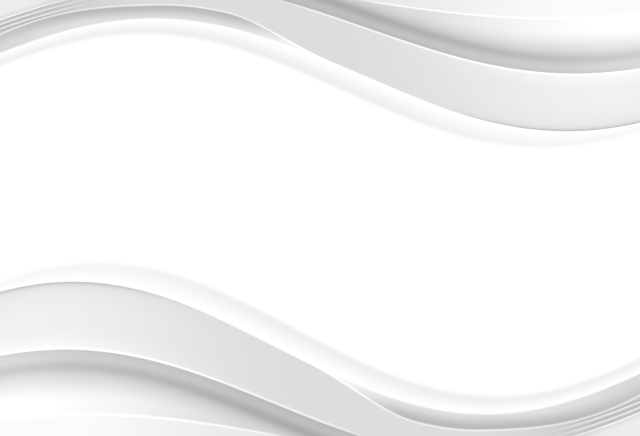
A Shadertoy shader for this background:

```glsl
const float PI = 3.14159265;

// Height of a cosine wave running from a crest to a trough
float wave(float x, vec2 crest, vec2 trough) {
    float phase = PI * (x - crest.x) / (trough.x - crest.x);
    return mix(crest.y, trough.y, 0.5 - 0.5 * cos(phase));
}

// Coverage of the side above a curve; d grows downward
float above(float d, float soft) {
    return 1.0 - smoothstep(-soft, soft, d);
}

float glow(float d, float width) {
    return exp(-d * d / (width * width));
}

// Silk ribbons hanging from the top edge; q.y is depth below it
float ribbons(vec2 q, float px) {
    float x = q.x;
    float halo = q.y - wave(x, vec2(172, 41), vec2(650, 177));
    float body = q.y - wave(x, vec2(185, 22), vec2(680, 157));
    float fold = q.y - wave(x, vec2(195, 6), vec2(680, 157))
               + 17.0 * smoothstep(190.0, 0.0, x);
    float lip = q.y - wave(x, vec2(190, -22), vec2(690, 88));
    float crease = q.y - wave(x, vec2(190, -38), vec2(690, 71));
    float crown = q.y - wave(x, vec2(200, -22), vec2(660, 22));
    float right = smoothstep(380.0, 740.0, x);
    float left = smoothstep(400.0, 270.0, x);

    // Pale outer veil
    float across = clamp(body / max(body - halo, 1.0), 0.0, 1.0);
    float veil = 1.0 - mix(0.065, 0.035, right) * smoothstep(0.05, 0.9, across);
    float tone = mix(1.0, veil, above(halo + 1.0, 3.5));

    // Shaded underside of the left fold
    float under = mix(0.72, 0.88, smoothstep(0.0, 17.0, fold));
    under = mix(under, 0.82, 0.5 * smoothstep(90.0, 0.0, x));
    tone = mix(tone, under, above(body, 0.8 * px + 0.5) * left);

    // Broad light ribbon with a crisp lower rim
    float span = clamp(lip / max(lip - body, 1.0), 0.0, 1.0);
    float silk = mix(0.865, 0.945, right);
    silk += 0.035 * right * (1.0 - smoothstep(0.0, 0.35, span));
    silk -= 0.025 * smoothstep(0.5, 1.0, span) * right;
    silk -= 0.06 * smoothstep(200.0, 40.0, x);
    float edge = mix(body, fold, left);
    silk -= 0.20 * smoothstep(500.0, 660.0, x) * exp(min(edge, 0.0) / 2.2);
    tone = mix(tone, silk, above(edge, 0.8 * px));
    tone += 0.12 * glow(edge, 1.2) * smoothstep(570.0, 450.0, x);

    // Grey upper ribbon and its dark crease
    float shade = mix(0.76, 0.83, right) - 0.05 * exp(min(lip, 0.0) / 4.0);
    float sheen = mix(0.84, 0.985, smoothstep(420.0, 690.0, x));
    float fade = smoothstep(0.0, mix(17.0, 38.0, right), -crease);
    float upper = mix(shade, sheen, fade);
    upper -= mix(0.09, 0.07, right) * glow(crease, 6.0);
    upper += 0.04 * smoothstep(660.0, 768.0, x);
    tone = mix(tone, upper, above(lip, 0.8 * px));
    tone += 0.09 * glow(lip - 1.5, 1.3) * smoothstep(320.0, 390.0, x);

    // Bright crown along the outer border
    float cap = mix(0.91, 0.985, smoothstep(430.0, 700.0, x));
    tone = mix(tone, cap, above(crown, 0.8 * px) * smoothstep(400.0, 440.0, x));
    tone += 0.09 * glow(crown, 1.2) * smoothstep(420.0, 460.0, x);

    // Fine strands in the narrow corner
    float corner = smoothstep(125.0, 30.0, x);
    float slope = q.y + 0.36 * x - 0.0007 * x * x;
    tone = mix(tone, 0.93, corner * above(slope - 23.0, 7.0));
    for (int i = 0; i < 3; i++) {
        float strand = slope - 24.0 - 5.5 * float(i);
        tone += corner * (0.13 * glow(strand, 0.9) - 0.08 * glow(strand - 2.0, 1.3));
    }
    return clamp(tone, 0.0, 1.0);
}

void mainImage(out vec4 fragColor, in vec2 fragCoord) {
    vec2 size = vec2(768, 522);
    vec2 p = fragCoord / iResolution.xy * size;
    float px = size.x / iResolution.x;

    // The lower group is turned half a circle and stretched
    vec2 q = vec2(p.x, size.y - p.y);
    if (p.y < 0.5 * size.y) q = vec2(size.x - p.x, p.y / 1.175);
    fragColor = vec4(vec3(ribbons(q, px)), 1.0);
}
```
